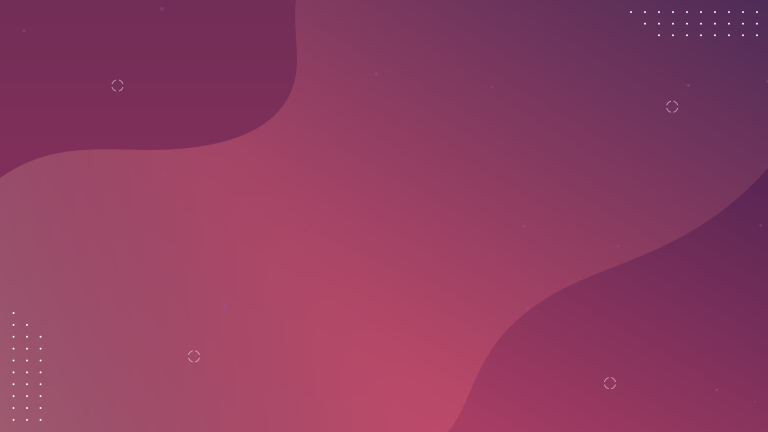
A Shadertoy shader for this background:

```glsl
// Abstract wavy backdrop: a slanted plum-to-rose gradient with two darker
// corner waves bounded by Bezier curves, plus corner dot grids, dashed rings
// and faint specks. Coordinates are in canvas heights, origin at lower left.

const vec3 PLUM = vec3(0.30, 0.17, 0.34);
const vec3 ROSE = vec3(0.77, 0.28, 0.41);
const vec3 DUSTY = vec3(0.62, 0.36, 0.44);
const vec3 PALE = vec3(0.94, 0.86, 0.91);
const vec3 LILAC = vec3(0.62, 0.31, 0.60);
const vec2 SLANT = vec2(0.5, 0.866);

vec2 hash2(vec2 cell) {
    vec3 h = fract(cell.xyx * vec3(0.1031, 0.1030, 0.0973));
    h += dot(h, h.yzx + 33.33);
    return fract((h.xx + h.yz) * h.zy);
}

float smoothMin(float a, float b, float k) {
    float h = max(k - abs(a - b), 0.0) / k;
    return min(a, b) - 0.25 * k * h * h;
}

vec2 bezier(vec2 a, vec2 b, vec2 c, vec2 d, float t) {
    float s = 1.0 - t;
    return s * s * s * a + 3.0 * s * s * t * b + 3.0 * s * t * t * c + t * t * t * d;
}

// Signed distance to a cubic curve, positive on its left side
float curveSide(vec2 p, vec2 a, vec2 b, vec2 c, vec2 d) {
    const int STEPS = 24;
    float nearest = 1e3;
    vec2 start = a;
    for (int i = 1; i <= STEPS; i++) {
        vec2 end = bezier(a, b, c, d, float(i) / float(STEPS));
        vec2 along = end - start, offset = p - start;
        float t = clamp(dot(offset, along) / dot(along, along), 0.0, 1.0);
        float dist = length(offset - along * t);
        float side = along.x * offset.y - along.y * offset.x;
        if (dist < abs(nearest)) nearest = side < 0.0 ? -dist : dist;
        start = end;
    }
    return nearest;
}

float closer(float a, float b) {
    return abs(a) < abs(b) ? a : b;
}

float cover(float dist, float px) {
    return 1.0 - smoothstep(-0.7 * px, 0.7 * px, dist);
}

// Dots with one stepped corner; origin is the upper left dot
float dotGrid(vec2 p, vec2 origin, vec2 pitch, vec2 count, float px) {
    vec2 id = clamp(round((p - origin) / pitch), vec2(0.0), count - 1.0);
    float lead = count.x > count.y ? id.x - id.y : id.y - id.x;
    float dist = length(p - origin - id * pitch) - 0.0021;
    return lead < -0.5 ? 0.0 : cover(dist, px);
}

// Thin ring broken at its four axis points
float dashedRing(vec2 p, vec2 center, float px) {
    vec2 q = p - center;
    float band = cover(abs(length(q) - 0.0130) - 0.0011, px);
    float gap = min(abs(q.x), abs(q.y));
    return band * smoothstep(0.0020, 0.0040, gap);
}

// One small soft speck per jittered cell
float specks(vec2 p, float px) {
    const float CELL = 0.34;
    vec2 id = floor(p / CELL);
    vec2 rnd = hash2(id + 7.0);
    vec2 center = (id + 0.1 + 0.8 * rnd) * CELL;
    float radius = mix(0.0020, 0.0045, rnd.y);
    return cover(length(p - center) - radius, px) * mix(0.35, 0.65, rnd.x);
}

vec3 backdrop(vec2 p) {
    float warmth = (1.755 - dot(p, SLANT)) / 1.255;
    warmth = smoothMin(warmth, 0.55 + 0.45 * p.x, 0.12);
    vec3 color = mix(PLUM, ROSE, clamp(warmth, 0.0, 1.0));
    return mix(color, DUSTY, exp(-1.9 * p.x - p.y));
}

void mainImage(out vec4 fragColor, in vec2 fragCoord) {
    float px = 1.0 / iResolution.y;
    vec2 p = fragCoord * px;
    vec3 color = backdrop(p);

    // Upper left wave
    vec2 shelf = vec2(0.347, 0.653), bend = vec2(0.6875, 0.861);
    float upper = curveSide(p, vec2(0.0, 0.588), vec2(0.116, 0.669), vec2(0.220, 0.653), shelf);
    upper = closer(upper, curveSide(p, shelf, vec2(0.556, 0.653), vec2(0.6875, 0.718), bend));
    upper = closer(upper, curveSide(p, bend, vec2(0.6875, 0.910), vec2(0.680, 0.940), vec2(0.685, 1.0)));
    vec3 upperTint = mix(vec3(0.50, 0.185, 0.35), vec3(0.45, 0.18, 0.34), smoothstep(0.6, 1.0, p.y));
    color = mix(color, upperTint, cover(-upper, px));

    // Lower right wave
    vec2 crest = vec2(1.262, 0.308);
    float lower = curveSide(p, vec2(1.037, 0.0), vec2(1.106, 0.086), vec2(1.093, 0.201), crest);
    lower = closer(lower, curveSide(p, crest, vec2(1.400, 0.396), vec2(1.597, 0.407), vec2(1.778, 0.611)));
    float heat = clamp((1.365 - dot(p, SLANT)) / 0.815, 0.0, 1.0);
    vec3 lowerTint = mix(vec3(0.36, 0.15, 0.33), vec3(0.66, 0.24, 0.39), heat);
    color = mix(color, lowerTint, cover(lower, px));

    // Ornaments
    color = mix(color, LILAC, specks(p, px));
    float rings = dashedRing(p, vec2(0.272, 0.802), px) + dashedRing(p, vec2(1.556, 0.753), px)
                + dashedRing(p, vec2(0.449, 0.175), px) + dashedRing(p, vec2(1.412, 0.113), px);
    color = mix(color, PALE, 0.6 * rings);
    float dots = dotGrid(p, vec2(0.0313, 0.2755), vec2(0.0313, -0.0275), vec2(3.0, 10.0), px)
               + dotGrid(p, vec2(1.4606, 0.972), vec2(0.0324, -0.0268), vec2(10.0, 3.0), px);
    color = mix(color, vec3(1.0), dots);
    fragColor = vec4(color, 1.0);
}
```
